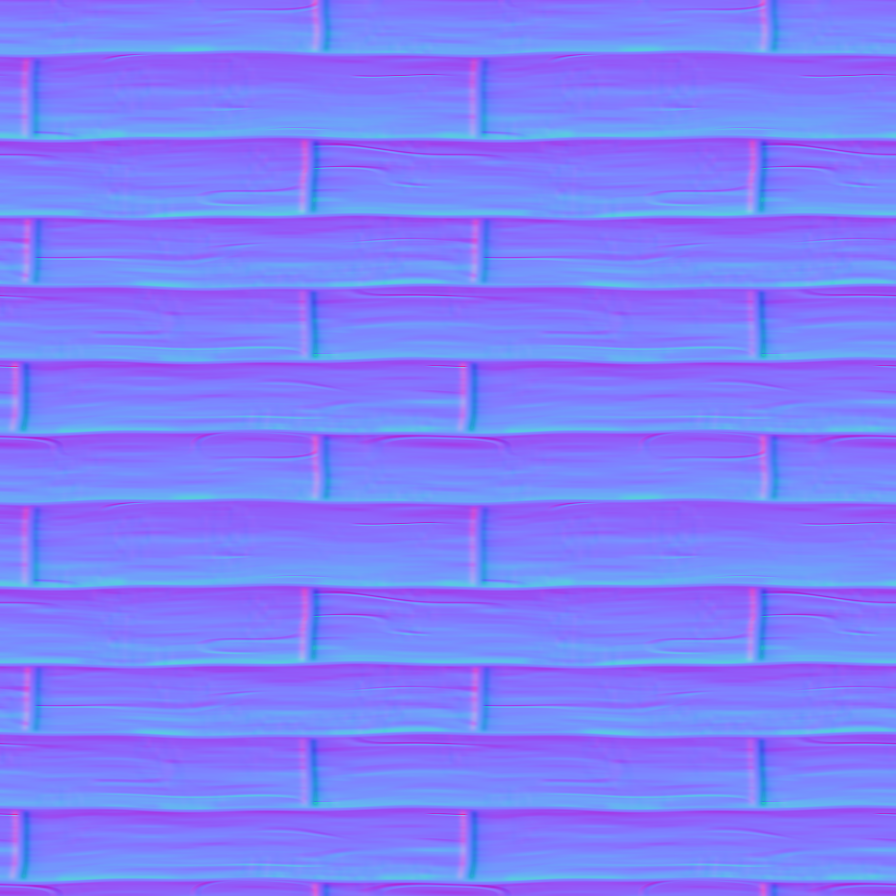
This texture map is drawn by a WebGL 1 fragment shader. Its source:

```glsl
precision highp float;
// Tangent-space normal map of worn wooden planks in staggered rows.
// Each plank has a rounded slope profile; stretched value noise adds grain
// and cracks, and every row has one butt joint per tile.

uniform vec2 u_resolution;

const float TILES = 2.0;                             // repeats across and down
const float ROWS = 6.0;                              // plank rows per tile
const vec3 EDGES_LOW = vec3(0.034, 0.195, 0.359);    // lower edges, rows 0-2
const vec3 EDGES_HIGH = vec3(0.516, 0.690, 0.880);   // lower edges, rows 3-5
const vec3 JOINTS_LOW = vec3(0.046, 0.690, 0.072);   // joint x, rows 0-2
const vec3 JOINTS_HIGH = vec3(0.692, 0.070, 0.720);  // joint x, rows 3-5
const float EDGE_WAVE = 0.0035;                      // waviness of row edges
const float SEAM_SOFT = 0.006;                       // softness of row seams
const float JOINT_LEAN = 0.018;                      // sideways tilt of joints
const float JOINT_WIDTH = 0.009;                     // width of each joint flank
const float GRAIN_DEPTH = 0.0034;
const float CRACK_DEPTH = 0.0013;
const float PROFILE_TILT = 0.50;                     // slope change over a plank
const float SKEW = 0.5;                              // sideways share of slope

float hash(vec2 p) {
  vec3 q = fract(p.xyx * 0.1031);
  q += dot(q, q.yzx + 33.33);
  return fract((q.x + q.y) * q.z);
}

float noise(vec2 p) {
  vec2 c = floor(p);
  vec2 f = p - c;
  f = f * f * f * (f * (f * 6.0 - 15.0) + 10.0);
  float low = mix(hash(c), hash(c + vec2(1.0, 0.0)), f.x);
  float high = mix(hash(c + vec2(0.0, 1.0)), hash(c + 1.0), f.x);
  return mix(low, high, f.y);
}

float pick(float i, vec3 low, vec3 high) {
  vec3 v = i < 2.5 ? low : high;
  float k = mod(i, 3.0);
  return k < 0.5 ? v.x : (k < 1.5 ? v.y : v.z);
}

// Lower edge of a row, wavy but periodic in x
float rowEdge(float row, float x) {
  float a = 6.28318 * x;
  float phase = 6.28318 * hash(vec2(row, 3.0));
  float wave = sin(a + phase) + 0.5 * sin(3.0 * a + 2.0 * phase);
  return pick(row, EDGES_LOW, EDGES_HIGH) + EDGE_WAVE * wave;
}

// Height of the wood surface: long grain, fine fibres, cracks and pits
float woodHeight(vec2 p, float seed) {
  vec2 o = vec2(seed * 17.0, seed * 29.0);
  p.y += 0.012 * (noise(p * vec2(3.0, 5.0) + o) - 0.5);
  float grain = noise(p * vec2(3.0, 34.0) + o)
              + 0.38 * noise(p * vec2(7.0, 70.0) + o + 5.0)
              + 0.13 * noise(p * vec2(14.0, 120.0) + o + 9.0);
  float contour = abs(noise(p * vec2(3.5, 24.0) + o + 13.0) - 0.5);
  float worn = smoothstep(0.48, 0.75, noise(p * vec2(5.0, 14.0) + o + 21.0));
  float crack = (1.0 - smoothstep(0.0, 0.08, contour)) * worn;
  float pits = noise(p * 55.0 + o) * smoothstep(0.5, 0.8, noise(p * 9.0 + o));
  return GRAIN_DEPTH * grain - CRACK_DEPTH * crack + 0.0008 * pits;
}

float bump(float x) { return exp(-x * x); }

void main() {
  vec2 tile = fract(gl_FragCoord.xy / u_resolution * TILES);

  // Find the row and its lower and upper edges
  float bottomEdge = rowEdge(0.0, tile.x);
  float y = tile.y < bottomEdge ? tile.y + 1.0 : tile.y;
  float row = 0.0;
  float low = bottomEdge;
  float high = bottomEdge + 1.0;
  for (int i = 1; i < 6; i++) {
    float e = rowEdge(float(i), tile.x);
    if (y >= e) { row = float(i); low = e; }
    else { high = min(high, e); }
  }
  float v = (y - low) / (high - low);

  // Position along the plank and signed distance to its joint
  float lean = JOINT_LEAN * (hash(vec2(row, 11.0)) - 0.3) * (v - 0.5);
  float bend = 0.006 * (noise(vec2(v * 3.0, row * 7.0)) - 0.5);
  float along = fract(tile.x - pick(row, JOINTS_LOW, JOINTS_HIGH) - lean - bend);
  float toJoint = along > 0.5 ? along - 1.0 : along;
  float seamFade = smoothstep(0.0, SEAM_SOFT, min(y - low, high - y));
  float jointFade = smoothstep(0.0, 0.014, abs(toJoint));

  // Rounded profile, streaked by slow noise
  float streak = noise(vec2(along * 4.0, v * 7.0 + row * 13.0)) - 0.5;
  float u = clamp(v + 0.22 * streak * jointFade * v * (1.0 - v) * 4.0, 0.0, 1.0);
  float slopeY = PROFILE_TILT * (0.5 - u)
               + 0.18 * exp(-v * 14.0) - 0.22 * exp((v - 1.0) * 9.0);
  float fleck = smoothstep(0.5, 0.8, noise(vec2(along * 7.0, row * 5.0)));
  slopeY += 0.22 * fleck * bump((v - 0.05) / 0.05) * jointFade;

  // Surface detail from height differences
  vec2 p = vec2(along, y - low);
  float e = 0.0025;
  float h = woodHeight(p, row + 1.0);
  vec2 detail = vec2(woodHeight(p + vec2(e, 0.0), row + 1.0) - h,
                     woodHeight(p + vec2(0.0, e), row + 1.0) - h) / e;
  slopeY = (slopeY - detail.y * jointFade) * seamFade;

  // Joint: lit flank on the left, shaded flank on the right
  float ends = smoothstep(0.0, 0.1, v) * smoothstep(1.0, 0.92, v);
  float lit = mix(0.28, 0.55, hash(vec2(row, 19.0)));
  float shade = mix(0.36, 0.58, hash(vec2(row, 23.0)));
  float flank = lit * bump((toJoint + 0.014) / JOINT_WIDTH)
              - shade * bump((toJoint - 0.011) / JOINT_WIDTH)
              - 0.10 * bump((toJoint - 0.025) / 0.02);
  float slopeX = flank * ends - detail.x * jointFade * seamFade - SKEW * slopeY;

  // Encode the normal as colour
  vec2 n = clamp(vec2(slopeX, slopeY), -0.68, 0.68);
  float z = sqrt(max(0.0, 1.0 - dot(n, n)));
  gl_FragColor = vec4(0.5 + 0.5 * vec3(n, z), 1.0);
}
```
